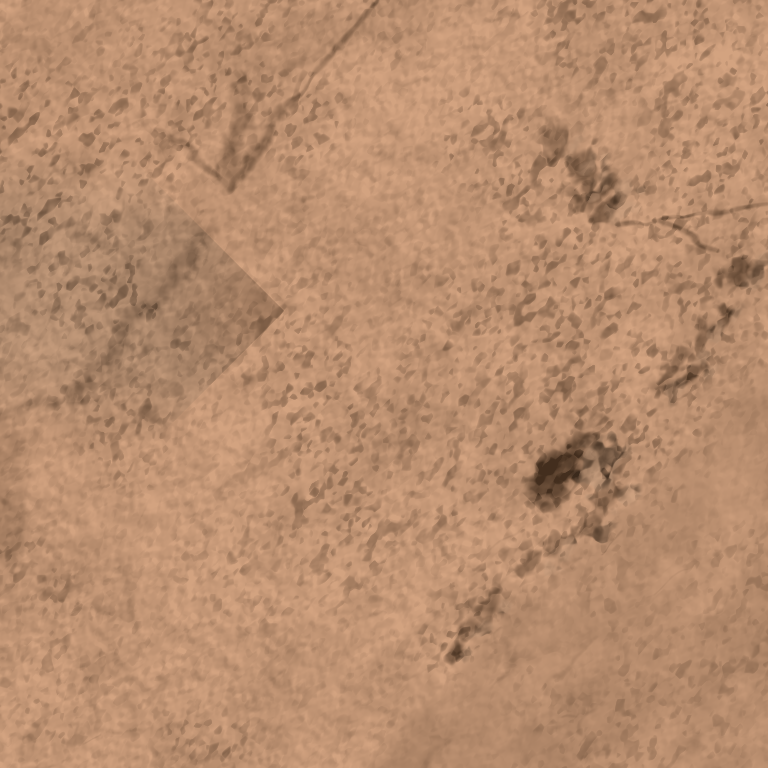
Write a Shadertoy shader that draws this texture.

```glsl
const vec3 SHADOW_BROWN = vec3(0.31, 0.22, 0.15);
const vec3 SAND_LIGHT = vec3(0.78, 0.60, 0.47);
const vec3 DUST_GREY = vec3(0.62, 0.53, 0.44);
const float SAND_LEVEL = 0.975;
const float GRAIN_CONTRAST = 0.30;
const float DRIFT_CONTRAST = 0.13;
const float PIT_DEPTH = 0.42;
const float STREAK_DEPTH = 0.13;
const float SLOPE_DARKENING = 0.11;
const float PATCH_DARKENING = 0.24;
const vec2 PATCH_CORNER = vec2(0.37, 0.595);
const vec2 BIG_ROCK = vec2(0.728, 0.380);
const int ROCKS_PER_RIDGE = 7;

// Start and end of each row of rocks
const vec4 RIDGES[3] = vec4[3](
    vec4(0.56, 0.15, 0.82, 0.35),
    vec4(0.87, 0.48, 0.96, 0.67),
    vec4(0.73, 0.81, 0.78, 0.71));

// Start and end of each crack, then its half width and depth
const vec4 CRACKS[8] = vec4[8](
    vec4(0.49, 1.00, 0.37, 0.86), vec4(0.37, 0.86, 0.30, 0.755),
    vec4(0.21, 0.83, 0.30, 0.755), vec4(0.31, 0.89, 0.30, 0.78),
    vec4(0.28, 0.70, 0.10, 0.49), vec4(0.10, 0.49, 0.00, 0.465),
    vec4(1.00, 0.735, 0.81, 0.70), vec4(0.85, 0.71, 0.93, 0.675));
const vec2 CRACK_SIZE[8] = vec2[8](
    vec2(0.007, 0.32), vec2(0.010, 0.42), vec2(0.008, 0.27), vec2(0.020, 0.30),
    vec2(0.016, 0.22), vec2(0.014, 0.22), vec2(0.005, 0.38), vec2(0.005, 0.34));

vec2 hash2(vec2 p) {
    return fract(sin(vec2(dot(p, vec2(127.1, 311.7)), dot(p, vec2(269.5, 183.3)))) * 43758.5);
}

// Smooth cellular noise: jittered points blended by distance
float cells(vec2 p) {
    vec2 base = floor(p);
    float total = 0.0, weights = 0.0;
    for (int y = -1; y <= 1; y++)
    for (int x = -1; x <= 1; x++) {
        vec2 cell = base + vec2(x, y);
        vec2 offset = cell + hash2(cell) - p;
        float w = exp(-6.0 * dot(offset, offset));
        total += w * hash2(cell + 57.0).x;
        weights += w;
    }
    return total / weights;
}

vec2 rotate(vec2 p, float angle) {
    float c = cos(angle), s = sin(angle);
    return vec2(c * p.x + s * p.y, c * p.y - s * p.x);
}

float segmentDistance(vec2 p, vec2 a, vec2 b) {
    vec2 ab = b - a;
    return length(p - a - ab * clamp(dot(p - a, ab) / dot(ab, ab), 0.0, 1.0));
}

float relief(vec2 p) {
    vec2 q = rotate(p, 0.9);
    return 0.5 * cells(q * vec2(55.0, 75.0)) + 0.5 * cells(q * vec2(115.0, 150.0) + 9.0);
}

// Ragged blob stretched up to the right
float rock(vec2 p, vec2 center, float radius, float rough) {
    vec2 d = rotate(p - center, 0.95) / (radius * vec2(1.6, 0.85));
    return 1.0 - smoothstep(0.45, 1.15, length(d) + (rough - 0.5) * 1.1);
}

void mainImage(out vec4 fragColor, in vec2 fragCoord) {
    vec2 uv = fragCoord / iResolution.xy;
    vec2 warp = vec2(cells(uv * 30.0), cells(uv * 30.0 + 31.0)) - 0.5;
    vec2 p = uv + warp * 0.016;
    vec2 along = rotate(p, 0.65);
    vec2 steep = rotate(uv, 0.95);
    float rough = cells(uv * 75.0 + 5.0);
    float broad = cells(uv * 9.0 + 3.0);

    // Smooth slope below the diagonal ridge
    float slope = smoothstep(0.455, 0.49, p.x - p.y);

    // Lit sand grains over broad drifts
    float grain = relief(uv) - relief(uv + vec2(0.004, 0.005));
    float level = SAND_LEVEL + grain * GRAIN_CONTRAST * mix(1.0, 0.55, slope);
    level += 0.03 * sin(along.y * 19.0 + 2.0 * sin(along.x * 8.0));
    level += DRIFT_CONTRAST * (cells(along * vec2(10.0, 22.0)) - 0.5);
    level += 0.10 * (cells(steep * vec2(28.0, 42.0) + 7.0) - 0.5);
    level -= SLOPE_DARKENING * slope;

    // Clustered pits of two sizes and soft broken streaks
    float rugged = smoothstep(0.2, 0.85, broad + 0.35 * (uv.x + uv.y - 1.0));
    float pits = smoothstep(0.60, 0.98, cells(steep * vec2(72.0, 115.0)));
    float specks = smoothstep(0.64, 0.98, cells(steep * vec2(115.0, 155.0) + 23.0));
    float pitting = max(pits, 0.8 * specks) * mix(0.25, 1.0, rugged);
    level -= PIT_DEPTH * pitting * mix(1.0, 0.5, slope);
    float streak = 1.0 - smoothstep(0.0, 0.16, abs(cells(along * vec2(8.0, 24.0)) - 0.5));
    float broken = smoothstep(0.4, 0.85, cells(uv * 11.0 + 8.0)) * smoothstep(0.2, 0.7, rough);
    level -= STREAK_DEPTH * streak * broken;

    // Dusty mosaic patch with a sharp corner
    float diamond = uv.x + abs(uv.y - PATCH_CORNER.y) - PATCH_CORNER.x;
    float inside = 1.0 - smoothstep(-0.001, 0.001, diamond);
    float fade = 1.0 - smoothstep(0.06, 0.21, segmentDistance(p, PATCH_CORNER, vec2(0.0, 0.63)));
    float corner = 1.0 - smoothstep(0.0, 0.18, distance(uv, PATCH_CORNER));
    float leftShade = 1.0 - smoothstep(0.02, 0.045, segmentDistance(p, vec2(0.0, 0.43), vec2(0.0, 0.30)));
    float patchMask = inside * fade;
    level -= PATCH_DARKENING * (patchMask * (0.5 + 0.7 * corner) + inside * leftShade * 0.85);

    // Cracks
    float crackShade = 0.0;
    for (int i = 0; i < 8; i++) {
        float d = segmentDistance(p, CRACKS[i].xy, CRACKS[i].zw);
        float line = 1.0 - smoothstep(0.15, 1.0, d / CRACK_SIZE[i].x);
        crackShade = max(crackShade, line * CRACK_SIZE[i].y);
    }
    level -= crackShade * (0.5 + 0.9 * rough);

    // Rows of rocks and their shadows
    float shadow = 0.0, face = 0.0;
    for (int j = 0; j < 3; j++)
    for (int i = 0; i < ROCKS_PER_RIDGE; i++) {
        vec2 r = hash2(vec2(i, j) + 4.0);
        vec2 center = mix(RIDGES[j].xy, RIDGES[j].zw, (float(i) + 0.5) / float(ROCKS_PER_RIDGE));
        center += (r - 0.5) * 0.035;
        float radius = mix(0.011, 0.021, r.y);
        shadow = max(shadow, rock(p, center, radius, rough) * mix(0.3, 0.6, r.x));
        face = max(face, 0.6 * rock(p, center + radius * vec2(1.3, -0.1), radius * 0.8, rough));
    }

    // Large rock, its shadow cut by a straight seam
    float seam = smoothstep(1.037, 1.040, uv.x + uv.y);
    shadow = max(shadow, rock(p, BIG_ROCK, 0.042, rough * 0.6 + 0.2) * mix(0.2, 0.78, seam));
    face = max(face, rock(p, BIG_ROCK + vec2(0.046, 0.008), 0.030, rough));
    float facets = smoothstep(0.4, 0.75, cells(steep * vec2(70.0, 95.0) + 3.0));
    level -= shadow * (1.0 - 0.6 * face) + face * 0.6 * facets;

    vec3 color = mix(SHADOW_BROWN, SAND_LIGHT, clamp(level, -0.1, 1.10));
    float dust = 0.25 * patchMask * (1.0 - corner) + 0.25 * face;
    fragColor = vec4(mix(color, DUST_GREY * clamp(level + 0.15, 0.2, 1.1), dust), 1.0);
}
```
